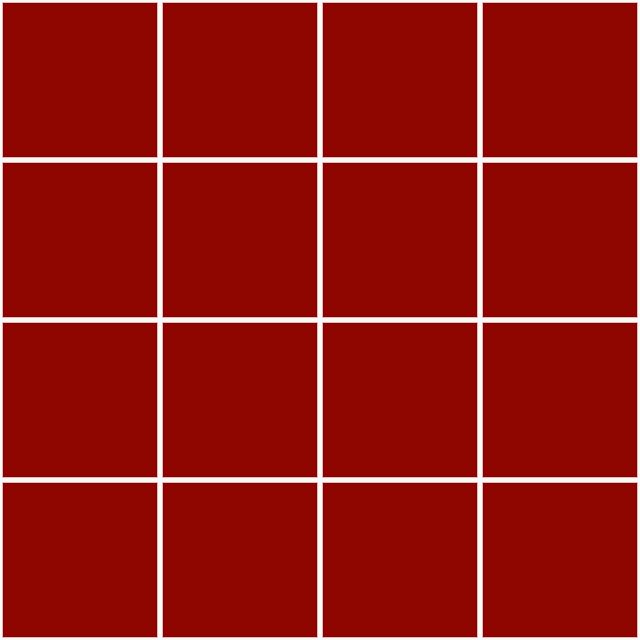
A Shadertoy shader for this pattern:

```glsl
// Square dark red tiles in a four by four grid with thin white grout lines.

const float TILE_COUNT = 4.0;           // repeats across and down
const float GROUT_HALF_WIDTH = 0.0172;  // in tile units
const float RIM_HALF_WIDTH = 0.0234;    // outer limit of the shaded tile rim

const vec3 TILE_RED = vec3(0.56, 0.02, 0.0);
const vec3 RIM_RED = vec3(0.485, 0.01, 0.0);
const vec3 GROUT_WHITE = vec3(0.985, 0.982, 0.975);

// Distance to the nearest grid line along each axis
vec2 gridDistance(vec2 p) {
    return 0.5 - abs(fract(p) - 0.5);
}

// Smoothed coverage of the lines on both axes
float lineCoverage(vec2 dist, float halfWidth, vec2 pixel) {
    vec2 cover = clamp((halfWidth - dist) / pixel + 0.5, 0.0, 1.0);
    return max(cover.x, cover.y);
}

void mainImage(out vec4 fragColor, in vec2 fragCoord) {
    vec2 p = fragCoord / iResolution.xy * TILE_COUNT;
    vec2 pixel = TILE_COUNT / iResolution.xy;
    vec2 dist = gridDistance(p);

    // Flat glaze, a slightly darker rim, then grout on top
    float rim = lineCoverage(dist, RIM_HALF_WIDTH, pixel);
    float grout = lineCoverage(dist, GROUT_HALF_WIDTH, pixel);
    vec3 color = mix(TILE_RED, RIM_RED, rim);
    color = mix(color, GROUT_WHITE, grout);

    fragColor = vec4(color, 1.0);
}
```
